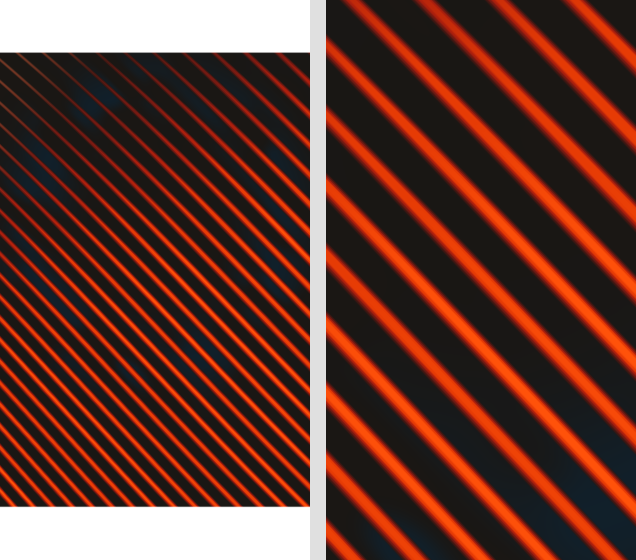
Left: the whole. Right: its middle third, enlarged.
Write a Shadertoy shader that draws this pattern.

```glsl
// Glowing orange slats run diagonally over a dark panel between white bands.
// A smooth polynomial field numbers the slats and fans them out to the upper right;
// a heat field fades them to thin dark lines, and faint blue smudges lie behind.

#define MARGIN_BOTTOM 0.095
#define MARGIN_TOP 0.094
#define PHASE_SHIFT 0.33
#define CORE_HALF 0.05
#define UPPER_EDGE 0.22
#define LOWER_EDGE 0.29
#define COLD_WIDTH 0.42
#define SLAT_VARIATION 0.10
#define SMUDGE_AMOUNT 0.85
#define DARK vec3(0.10, 0.09, 0.08)
#define SMUDGE_BLUE vec3(0.06, 0.13, 0.18)

float hash(vec2 p) {
    return fract(sin(dot(p, vec2(127.1, 311.7))) * 43758.5453);
}

float noise(vec2 p) {
    vec2 i = floor(p), f = fract(p);
    f = f * f * (3.0 - 2.0 * f);
    return mix(mix(hash(i), hash(i + vec2(1, 0)), f.x),
               mix(hash(i + vec2(0, 1)), hash(i + vec2(1, 1)), f.x), f.y);
}

// Slat number at panel position p: x to the right, y downwards, both 0 to 1
float slatPhase(vec2 p) {
    return 21.1 * p.y - 12.2 * p.x + 1.6 * p.x * p.x
         + p.x * p.y * (3.0 * p.y - 7.3) - PHASE_SHIFT;
}

// Cold at the upper left, hot below and to the right
float heatAt(vec2 p) {
    return smoothstep(-0.06, 0.72, p.y + 0.30 * p.x);
}

// Bright core with a longer falloff on the underside
float slatProfile(float d, float width, float blur) {
    float edge = (d > 0.0 ? LOWER_EDGE : UPPER_EDGE) * width;
    return 1.0 - smoothstep(CORE_HALF * width - 0.5 * blur, edge + 0.5 * blur, abs(d));
}

// Dark through brown and red to orange
vec3 heatColour(float t) {
    vec3 c = mix(DARK, vec3(0.24, 0.09, 0.07), smoothstep(0.0, 0.18, t));
    c = mix(c, vec3(0.45, 0.10, 0.07), smoothstep(0.18, 0.40, t));
    c = mix(c, vec3(0.67, 0.12, 0.05), smoothstep(0.40, 0.60, t));
    c = mix(c, vec3(0.90, 0.23, 0.02), smoothstep(0.60, 0.82, t));
    return mix(c, vec3(1.0, 0.32, 0.04), smoothstep(0.85, 1.0, t));
}

// Broken ring of soft reflections, stretched along the slats
float smudges(vec2 p) {
    float ring = length((p - vec2(0.50, 0.39)) / vec2(0.40, 0.30)) - 1.0;
    float band = exp(-ring * ring * 14.0);
    vec2 along = vec2(p.x + 1.46 * p.y, 1.46 * p.y - p.x);
    float patches = noise(along * vec2(5.0, 12.0) + 3.7);
    return band * smoothstep(0.40, 0.80, patches);
}

void mainImage(out vec4 fragColor, in vec2 fragCoord) {
    vec2 uv = fragCoord / iResolution.xy;
    float panelHeight = 1.0 - MARGIN_BOTTOM - MARGIN_TOP;
    vec2 p = vec2(uv.x, (1.0 - MARGIN_TOP - uv.y) / panelHeight);

    // Slat index and signed offset from its centre line
    float phase = slatPhase(p);
    float index = floor(phase + 0.5);
    float offset = phase - index;

    // Heat sets both the brightness and the apparent thickness
    float heat = heatAt(p);
    float vary = 1.0 - SLAT_VARIATION * hash(vec2(index, 5.0));
    float profile = slatProfile(offset, mix(COLD_WIDTH, 1.0, heat), fwidth(phase));
    float glow = profile * vary * mix(0.16, 1.0, heat);

    vec3 base = mix(DARK, SMUDGE_BLUE, SMUDGE_AMOUNT * smudges(p));
    vec3 colour = mix(base, heatColour(glow), smoothstep(0.0, 0.2, glow));

    // Fine coppery glints on the cold slats
    float corner = 1.0 - smoothstep(0.05, 0.40, p.x + p.y);
    float glint = 1.0 - smoothstep(0.0, 0.05 + fwidth(phase), abs(offset));
    colour = mix(colour, vec3(0.55, 0.27, 0.17), 0.7 * corner * glint);

    // White bands above and below the panel
    float pixel = 1.0 / iResolution.y;
    float inside = smoothstep(-pixel, pixel, uv.y - MARGIN_BOTTOM)
                 * smoothstep(-pixel, pixel, 1.0 - MARGIN_TOP - uv.y);
    fragColor = vec4(mix(vec3(1.0), colour, inside), 1.0);
}
```
